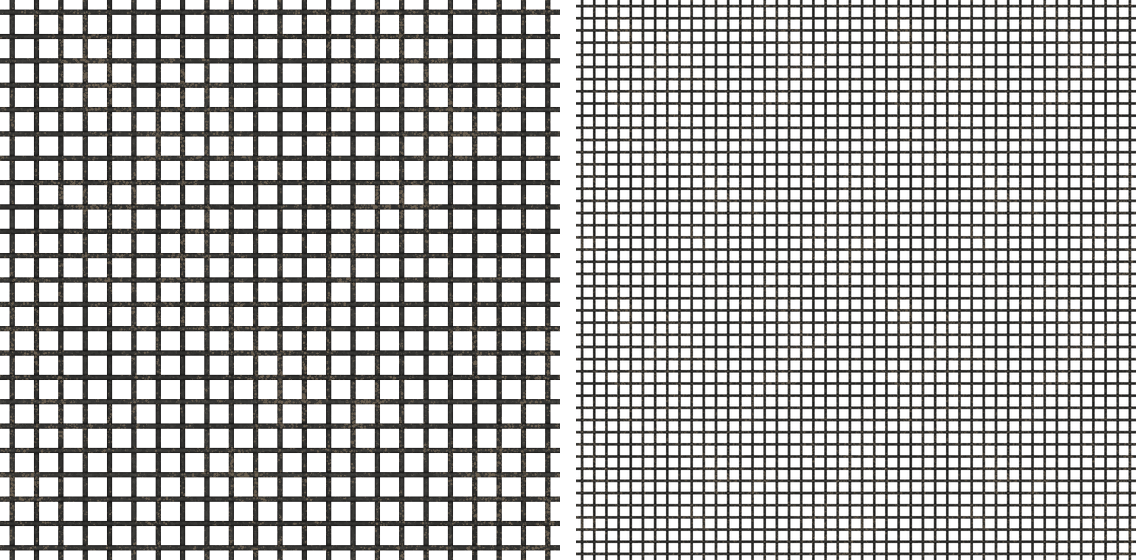
Left, the tile; right, the same tile 2 across and 2 down.
Reproduce this pattern procedurally as a three.js fragment shader.

```glsl
// Square mesh of dark steel bars over white, speckled with patchy brown wear.
varying vec2 vUv;

const float TAU = 6.2831853;
const float BARS = 23.0;        // bars across and down
const float HALF_WIDTH = 0.107; // half a bar, in units of the bar spacing
const float SOFTNESS = 0.024;   // edge blur, in units of the bar spacing

const vec3 BACKGROUND = vec3(1.0);
const vec3 STEEL_EDGE = vec3(0.085, 0.08, 0.08);
const vec3 STEEL_CREST = vec3(0.225, 0.225, 0.215);
const vec3 WEAR = vec3(0.43, 0.385, 0.325);

float hash(vec2 p) {
  return fract(sin(dot(p, vec2(127.1, 311.7))) * 43758.545);
}

// Wrapping cellular noise: x = distance to the nearest point, y = its random value
vec2 cellular(vec2 uv, float period, float seed) {
  vec2 p = uv * period;
  vec2 cell = floor(p);
  vec2 nearest = vec2(9.0, 0.0);
  for (int j = -1; j <= 1; j++) {
    for (int i = -1; i <= 1; i++) {
      vec2 neighbour = cell + vec2(float(i), float(j));
      vec2 id = mod(neighbour, period) + seed;
      vec2 point = neighbour + vec2(hash(id), hash(id + 37.3));
      float d = distance(p, point);
      if (d < nearest.x) nearest = vec2(d, hash(id + 71.9));
    }
  }
  return nearest;
}

// Soft specks of random strength
float specks(vec2 noise) {
  return smoothstep(0.8, 0.1, noise.x) * (0.5 + 0.5 * noise.y);
}

// Broad wrapping patches from layered, warped sines, 0 to 1
float patches(vec2 uv) {
  vec2 a = uv * TAU;
  a += 0.8 * sin(a.yx * vec2(2.0, 3.0) + vec2(1.0, 4.2));
  float s = sin(2.0 * a.x + a.y + 0.7) + sin(3.0 * a.y - a.x + 2.1);
  s += 0.7 * sin(4.0 * a.x - 3.0 * a.y + 5.0);
  return 0.5 + 0.185 * s;
}

// Coverage of a bar at a given distance from its centre line
float barMask(float d) {
  return 1.0 - smoothstep(HALF_WIDTH - SOFTNESS, HALF_WIDTH + SOFTNESS, d);
}

// Rounded shading: 1 on the crest, 0 at the sides
float barCrest(float d) {
  float t = min(d / HALF_WIDTH, 1.0);
  return 1.0 - t * t;
}

// Small change of tone from bar to bar
float barTone(float index, float seed) {
  return 0.9 + 0.2 * hash(vec2(mod(index, BARS), seed));
}

// Steel with grain and wear
vec3 barColor(float crest, float tone, float grain, float wear) {
  vec3 steel = mix(STEEL_EDGE, STEEL_CREST, crest) * tone;
  steel *= 0.88 + 0.24 * grain;
  return mix(steel, WEAR * mix(0.6, 1.0, crest), wear);
}

void main() {
  vec2 grid = vUv * BARS;
  vec2 index = floor(grid);
  vec2 d = abs(fract(grid) - 0.5);

  // Wear gathers where specks and broad patches coincide
  vec2 fine = cellular(vUv, 190.0, 3.0);
  vec2 coarse = cellular(vUv, 64.0, 11.0);
  float wearSum = 0.6 * specks(fine) + 0.4 * specks(coarse) + 0.45 * patches(vUv);
  float wear = smoothstep(0.68, 1.04, wearSum);

  // Upright bars, darkened where they pass under the level ones
  float contact = 1.0 - 0.3 * smoothstep(2.0 * HALF_WIDTH, HALF_WIDTH, d.y);
  float uprightTone = barTone(index.x, 5.0) * contact;
  vec3 upright = barColor(barCrest(d.x), uprightTone, fine.y, wear);
  vec3 level = barColor(barCrest(d.y), barTone(index.y, 17.0), fine.y, wear);

  vec3 color = mix(BACKGROUND, upright, barMask(d.x));
  color = mix(color, level, barMask(d.y));
  gl_FragColor = vec4(color, 1.0);
}
```
